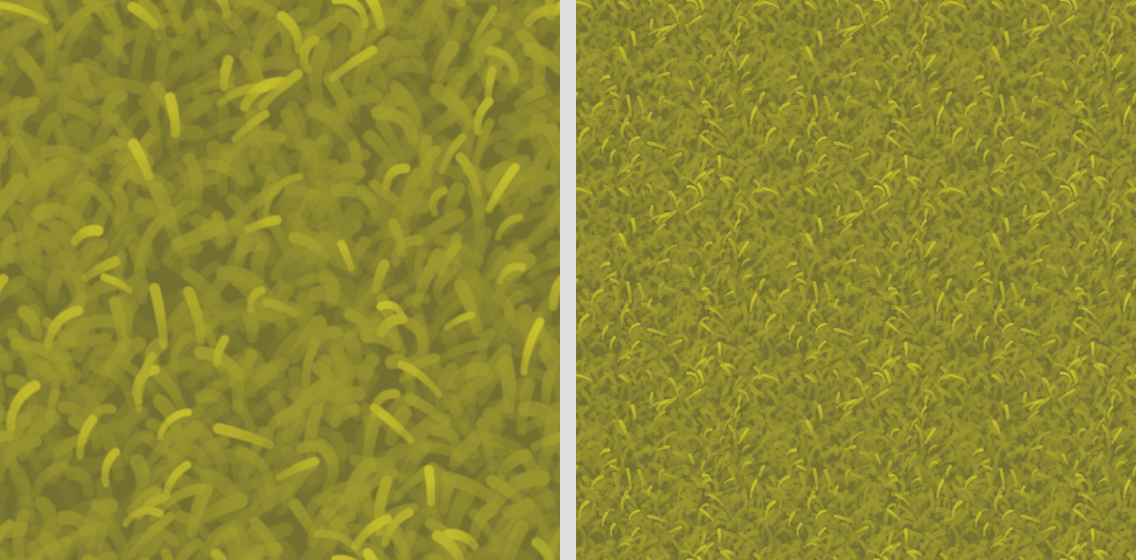
Left, the tile; right, the same tile 3 across and 3 down.
Write a WebGL 1 fragment shader that draws this texture.

```glsl
precision highp float;
// Seamless painted grass: layered, translucent curved blades in olive and yellow.
uniform vec2 u_resolution;

const float CELLS = 14.0; // blades per row of each layer, whole so that it tiles

vec4 hash4(vec3 p) {
  vec4 q = fract(p.xyzx * vec4(0.1031, 0.1030, 0.0973, 0.1099));
  q += dot(q, q.wzxy + 33.33);
  return fract((q.xxyz + q.yzzw) * q.zywx);
}

// Distance to an arc through the origin that bulges towards +y.
float arcDistance(vec2 p, float halfLength, float halfAngle) {
  float radius = halfLength / halfAngle;
  vec2 end = vec2(sin(halfAngle), cos(halfAngle));
  p = vec2(abs(p.x), p.y + radius);
  return end.y * p.x > end.x * p.y ? length(p - end * radius)
                                   : abs(length(p) - radius);
}

// Opacity of one drooping blade, fading from tip to root.
float blade(vec2 p, vec4 shape, float side, float glossy) {
  float halfLength = mix(0.021, 0.052, shape.x * shape.x * 0.5 + shape.x * 0.5);
  float halfWidth = mix(mix(0.008, 0.014, shape.y), mix(0.0065, 0.010, shape.y), glossy);
  float lean = mix(0.05, 1.3, shape.z);
  float bend = mix(0.08, 0.95, shape.w * shape.w);
  vec2 along = vec2(sin(lean), cos(lean));
  p.x *= side;
  p = vec2(dot(p, along), dot(p, vec2(-along.y, along.x)));
  float tip = smoothstep(-1.0, 0.6, p.x / halfLength);
  float d = arcDistance(p, halfLength, bend) - halfWidth * mix(0.8, 1.0, tip);
  return (1.0 - smoothstep(-0.003, 0.003, d)) * mix(0.6, 1.0, tip);
}

void main() {
  vec2 uv = gl_FragCoord.xy / u_resolution;
  float light = 0.03;

  // Dim, broad blades first; the last two layers hold sparse bright ones.
  for (int i = 0; i < 12; i++) {
    float layer = float(i);
    float glossy = step(9.5, layer);
    vec2 grid = uv * CELLS + hash4(vec3(layer, 7.0, 3.0)).xy;
    vec2 base = floor(grid);

    for (int y = -1; y <= 1; y++) {
      for (int x = -1; x <= 1; x++) {
        vec2 cell = base + vec2(float(x), float(y));
        vec2 id = mod(cell, CELLS);
        vec4 place = hash4(vec3(id, layer + 1.0));
        vec4 shape = hash4(vec3(id + 31.0, layer + 41.0));
        vec4 paint = hash4(vec3(id + 67.0, layer + 83.0));

        float present = step(place.z, mix(0.54, 0.17, glossy));
        float side = place.w < 0.42 ? -1.0 : 1.0;
        vec2 p = (grid - cell - place.xy) / CELLS;

        float dim = mix(0.19, 0.53, layer / 9.0) + 0.16 * (paint.x - 0.5);
        float tone = mix(dim, mix(0.6, 1.0, paint.x), glossy);
        float opacity = mix(mix(0.45, 0.85, paint.y), mix(0.8, 1.0, paint.y), glossy);
        light = mix(light, tone, present * opacity * blade(p, shape, side, glossy));
      }
    }
  }

  vec3 shade = vec3(0.445, 0.435, 0.190);
  vec3 sunlit = vec3(0.800, 0.770, 0.170);
  gl_FragColor = vec4(mix(shade, sunlit, light), 1.0);
}
```
